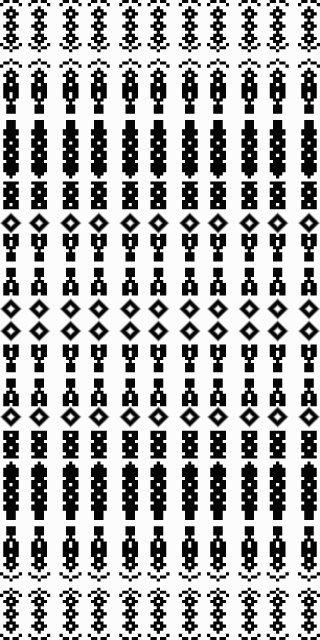
Write a Shadertoy shader that draws this pattern.

```glsl
bool within(float v, float low, float high) {
    return v >= low && v <= high;
}

// Each part takes d, the cell distance from the column axis, and a local row.
bool square(float d, float row) {
    return d <= 1.0 && within(row, 0.0, 2.0);
}

bool ring(float d, float row) {
    return within(d + abs(row), 1.0, 2.0);
}

bool chevron(float d, float row) {
    return d <= 3.0 && row == ceil(d * 0.5);
}

bool goblet(float d, float row) {
    bool hollow = d == 0.0 && row >= 2.0 && row != 4.0;
    return within(row, 0.0, 5.0) && d <= min(row, 2.0) && !hollow;
}

bool trunk(float d, float row) {
    float beat = mod(row, 4.0);
    float halfWidth = within(row, 57.0, 58.0) ? 0.0 : (beat == 0.0 ? 1.0 : 2.0);
    bool hole = d == 0.0 && beat == 2.0 && row > 43.0 && row != 54.0;
    return within(row, 42.0, 67.0) && d <= halfWidth && !hole;
}

float softDiamond(vec2 p) {
    return 1.0 - smoothstep(0.4, 1.6, abs(abs(p.x) + abs(p.y) - 2.2));
}

float ink(vec2 cell) {
    // Paired columns, mirrored about the middle row
    float u = mod(cell.x, 19.0);
    float side = min(abs(u - 3.5), min(abs(u - 12.5), abs(u - 22.5)));
    float depth = min(cell.y, 208.0 - cell.y);
    float d = floor(side + 0.5);
    float row = floor(depth);

    // Outer bands
    bool solid = chevron(d, row + 1.0) || chevron(d, 16.0 - row) || chevron(d, row - 19.0);
    for (int i = 1; i <= 3; i++) {
        solid = solid || ring(d, row - 4.0 * float(i));
    }
    solid = solid || ring(d, row - 24.0) || ring(d, row - 27.0);
    solid = solid || goblet(d, 33.0 - row) || square(d, row - 34.0);

    // Long trunk and inner bands
    solid = solid || square(d, row - 39.0) || trunk(d, row);
    solid = solid || goblet(d, 81.0 - row) || square(d, row - 82.0);
    solid = solid || square(d, row - 87.0) || goblet(d, row - 90.0);

    float diamonds = max(softDiamond(vec2(side, depth - 72.5)),
                         softDiamond(vec2(side, depth - 100.4)));
    return max(float(solid), diamonds);
}

void mainImage(out vec4 fragColor, in vec2 fragCoord) {
    // Average 4 x 4 samples for smooth cell edges
    float coverage = 0.0;
    for (int i = 0; i < 16; i++) {
        vec2 jitter = (vec2(i % 4, i / 4) + 0.5) / 4.0 - 0.5;
        vec2 uv = (fragCoord + jitter) / iResolution.xy;
        coverage += ink(uv * vec2(102.0, 208.0)) / 16.0;
    }
    fragColor = vec4(vec3(mix(0.99, 0.02, coverage)), 1.0);
}
```
